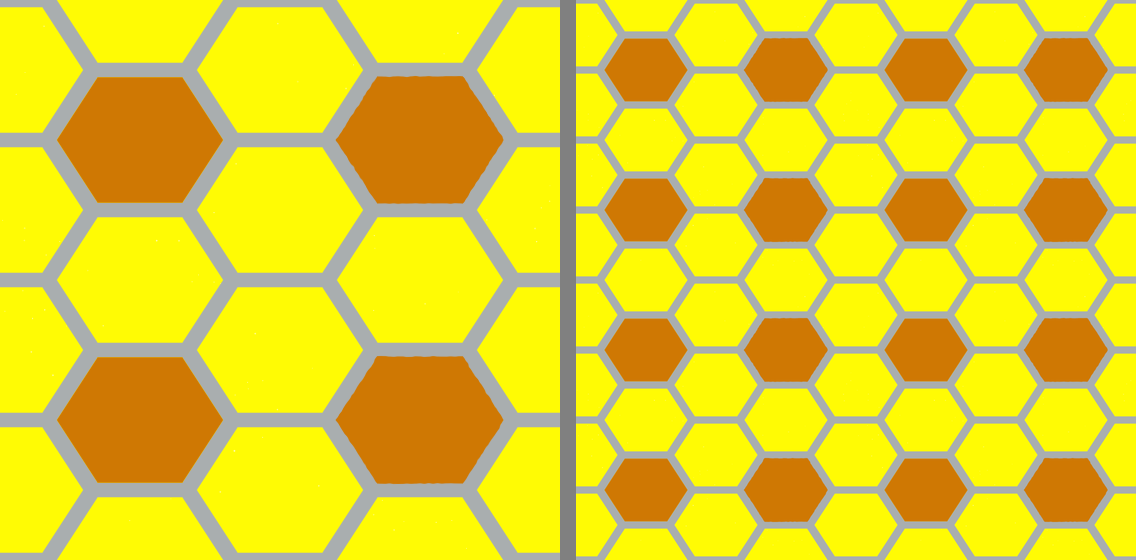
Left, the tile; right, the same tile 2 across and 2 down.
Reproduce this pattern procedurally as a WebGL 2 fragment shader.

```glsl
#version 300 es
precision highp float;
// Honeycomb of wide yellow hexagons with grey joints and four orange cells.
// Two interleaved lattices of hexagon distances are folded into a 2 by 2 tile;
// hashed pale specks and slightly ragged orange cells add the wear.

uniform vec2 u_resolution;
out vec4 fragColor;

const float TILES = 2.0;           // repeats across and down
const float SPECK_GRID = 80.0;     // speck cells across the canvas
const float RAGGED_GRID = 128.0;   // noise cells across the canvas

const vec3 YELLOW = vec3(1.0, 0.985, 0.015);
const vec3 ORANGE = vec3(0.81, 0.47, 0.01);
const vec3 GREY   = vec3(0.663, 0.682, 0.685);
const vec3 PALE   = vec3(1.0, 0.99, 0.72);

float hash(vec2 p) {
    return fract(sin(dot(p, vec2(127.1, 311.7))) * 43758.5453);
}

// Value noise that wraps after a whole number of cells
float wrappedNoise(vec2 p, float period) {
    vec2 cell = floor(p);
    vec2 f = fract(p);
    f = f * f * (3.0 - 2.0 * f);
    vec2 lo = mod(cell, period);
    vec2 hi = mod(cell + 1.0, period);
    float bottom = mix(hash(lo), hash(vec2(hi.x, lo.y)), f.x);
    float top = mix(hash(vec2(lo.x, hi.y)), hash(hi), f.x);
    return mix(bottom, top, f.y);
}

// Signed distance to a flat-topped hexagon with the given half extents
float hexagon(vec2 p, float halfWidth, float halfHeight, float slope) {
    p = abs(p);
    float slant = (p.x + slope * p.y - halfWidth) / sqrt(1.0 + slope * slope);
    return max(p.y - halfHeight, slant);
}

// Offset from the nearest lattice centre
vec2 fold(vec2 p, vec2 centre, vec2 spacing) {
    vec2 q = p - centre;
    return q - spacing * floor(q / spacing + 0.5);
}

float coverage(float dist, float pixel) {
    return 1.0 - smoothstep(-0.7 * pixel, 0.7 * pixel, dist);
}

// Sparse dots, each kept inside its own grid cell
float specks(vec2 uv, float grid, float density, float pixel) {
    vec2 cell = mod(floor(uv * grid), grid);
    vec2 jitter = vec2(hash(cell + 3.1), hash(cell + 7.7));
    float dist = length(fract(uv * grid) - mix(vec2(0.25), vec2(0.75), jitter));
    float radius = mix(0.05, 0.12, hash(cell + 11.3));
    float present = step(1.0 - density, hash(cell + 19.9));
    float strength = mix(0.3, 1.0, hash(cell + 23.5));
    return present * strength * coverage(dist - radius, pixel * grid);
}

void main() {
    vec2 uv = gl_FragCoord.xy / u_resolution;
    vec2 p = uv * TILES;
    float pixel = TILES / min(u_resolution.x, u_resolution.y);

    // Hexagon columns: tile middle and tile border
    const vec2 spacing = vec2(1.0, 0.5);
    vec2 middle = fold(p, vec2(0.5, 0.0), spacing);
    vec2 border = fold(p, vec2(0.0, 0.25), spacing);
    float middleDist = hexagon(middle, 0.297, 0.224, 0.651);
    float borderDist = hexagon(border, 0.297, 0.224, 0.651);

    // Orange cells: the right-hand ones are larger and rougher
    vec2 orangeOffset = fold(p, vec2(0.5), vec2(1.0));
    float orangeDist = hexagon(orangeOffset, 0.297, 0.224, 0.651);
    float rough = step(1.0, p.x);
    float ragged = wrappedNoise(uv * RAGGED_GRID, RAGGED_GRID) - 0.5;
    orangeDist -= rough * (0.003 + 0.004 * ragged);

    // Specks gather loosely in patches
    float patches = wrappedNoise(uv * 8.0, 8.0);
    float dots = specks(uv, SPECK_GRID, 0.04 * patches, pixel / TILES);

    // Joints, then yellow cells, then orange cells
    vec3 yellow = mix(YELLOW, PALE, dots);
    vec3 color = mix(GREY, yellow, coverage(min(middleDist, borderDist), pixel));
    color = mix(color, ORANGE, coverage(orangeDist, pixel));
    fragColor = vec4(color, 1.0);
}
```
